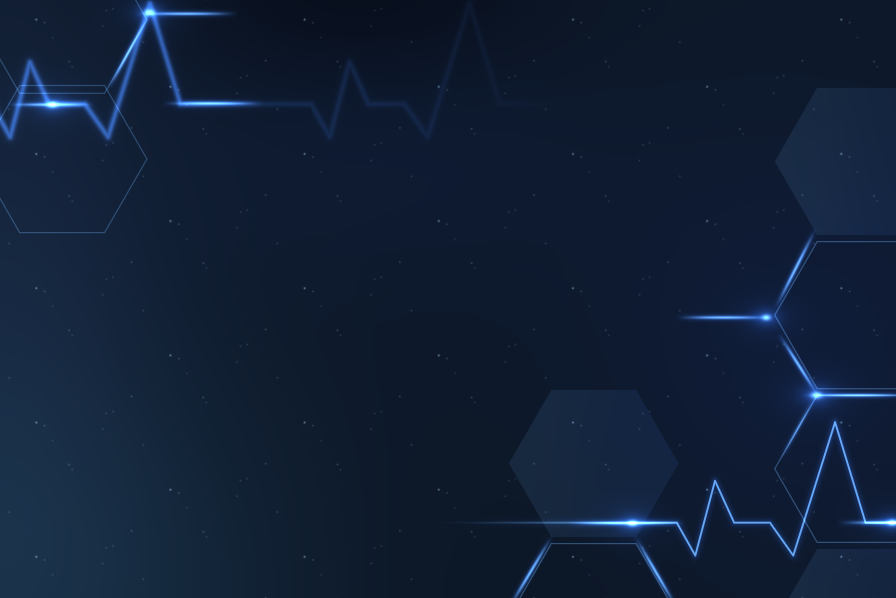
This background is drawn by a Shadertoy shader. Its source:

```glsl
// Dark navy backdrop with heartbeat traces, hexagon tiles and light flares.
// Everything is built from distance functions in a 1.5 x 1 canvas space;
// a brick-repeated hash scatter adds the faint dust.

#define CANVAS vec2(1.5, 1.0)
#define APOTHEM 0.123
#define HEX_STEP 0.257
#define BEAT_PERIOD 0.535
#define DUST_TILE 0.2246
#define DUST_COUNT 9
#define BLUE vec3(0.12, 0.30, 0.68)
#define ICE vec3(0.50, 0.76, 0.96)
#define EDGE vec3(0.14, 0.22, 0.29)
#define PANEL vec3(0.025, 0.045, 0.075)

float hash(float n) { return fract(sin(n * 91.35) * 4375.85); }

float gauss(float d, float w) { return exp(-d * d / (w * w)); }

// Exact pixel coverage of a line with half width w
float stroke(float d, float w, float px) {
    return clamp((d + w) / px + 0.5, 0.0, 1.0) - clamp((d - w) / px + 0.5, 0.0, 1.0);
}

// x: distance to the segment, y: position along it
vec2 segment(vec2 p, vec2 a, vec2 b) {
    vec2 pa = p - a, ba = b - a;
    float t = clamp(dot(pa, ba) / dot(ba, ba), 0.0, 1.0);
    return vec2(length(pa - ba * t), t);
}

float hexagon(vec2 p) {
    p = abs(p);
    return max(p.y, p.x * 0.866 + p.y * 0.5) - APOTHEM;
}

// Tile fill, lighter and greener toward its left corner
vec3 panel(vec2 p, float px) {
    float left = smoothstep(0.08, -0.15, p.x);
    vec3 tint = PANEL + vec3(0.018, 0.024, 0.010) * left;
    return tint * clamp(0.5 - hexagon(p) / px, 0.0, 1.0);
}

// One beat: dip, peak, return to the baseline
float beat(vec2 p, float dipX, float peakX, float endX, float peakY) {
    vec2 dip = vec2(dipX, -0.055), peak = vec2(peakX, peakY);
    float d = min(segment(p, vec2(0), dip).x, segment(p, dip, peak).x);
    return min(d, segment(p, peak, vec2(endX, 0)).x);
}

// Small beat, large beat and the baseline between them
float pulse(vec2 p) {
    float d = min(beat(p, 0.031, 0.064, 0.096, 0.070),
                  beat(p - vec2(0.156, 0), 0.039, 0.109, 0.160, 0.168));
    d = min(d, segment(p, vec2(-0.42, 0), vec2(0)).x);
    d = min(d, segment(p, vec2(0.096, 0), vec2(0.156, 0)).x);
    return min(d, segment(p, vec2(0.316, 0), vec2(0.6, 0)).x);
}

// Light streak, brightest at its middle
vec3 beam(vec2 p, vec2 a, vec2 b) {
    vec2 s = segment(p, a, b);
    float taper = 4.0 * s.y * (1.0 - s.y);
    return taper * (ICE * 0.66 * gauss(s.x, 0.0024) * taper + BLUE * 0.45 * gauss(s.x, 0.0052));
}

vec3 flare(vec2 p, vec2 center, float size) {
    float r = length((p - center) * vec2(0.8, 1.2));
    return ICE * 0.9 * gauss(r, size * 0.28) + BLUE * (0.45 * gauss(r, size * 0.85) + 0.10 * gauss(r, size * 2.2));
}

vec3 backdrop(vec2 p) {
    vec3 col = vec3(0.050, 0.094, 0.160);
    col += vec3(0.036, 0.080, 0.092) * gauss(length(p * vec2(0.8, 1.0)), 0.40);
    col += vec3(0.034, 0.050, 0.080) * gauss(length((p - vec2(0, 0.52)) * vec2(1.5, 0.7)), 0.42);
    col += vec3(0.010, 0.016, 0.058) * gauss(length(p - vec2(1.35, 0.42)), 0.34);
    col += vec3(0.003, 0.010, 0.032) * gauss(length((p - vec2(0.65, 0.72)) * vec2(0.5, 1)), 0.20);
    col -= vec3(0.020, 0.040, 0.054) * gauss(length((p - vec2(0.60, 1.03)) * vec2(0.5, 1)), 0.16);
    return col - vec3(0.005, 0.010, 0.016) * gauss(length(p - vec2(0.75, 0.0)), 0.3);
}

// Dust tile with alternate columns shifted by half a tile
float dust(vec2 p) {
    vec2 q = (p - vec2(0.510, 0.518)) / DUST_TILE + vec2(0.05, 0.5);
    q.y += 0.5 * mod(floor(q.x), 2.0);
    q = fract(q);
    float sum = gauss(length(q - vec2(0.05, 0.5)) * DUST_TILE, 0.0018);
    for (int i = 1; i <= DUST_COUNT; i++) {
        float n = float(i);
        vec2 spot = 0.04 + 0.92 * vec2(hash(n), hash(n + 37.0));
        sum += (0.25 + 0.3 * hash(n + 71.0)) * gauss(length(q - spot) * DUST_TILE, 0.0016);
    }
    return sum;
}

void mainImage(out vec4 fragColor, in vec2 fragCoord) {
    vec2 p = fragCoord / iResolution.xy * CANVAS;
    float px = 1.0 / iResolution.y;
    vec3 col = backdrop(p) + vec3(0.28, 0.34, 0.37) * dust(p);

    // Right column: filled tiles at both ends, outlines between
    for (int i = 0; i < 4; i++) {
        vec2 q = p - vec2(1.439, 0.730 - HEX_STEP * float(i));
        bool filled = i == 0 || i == 3;
        col += filled ? panel(q, px) : EDGE * stroke(hexagon(q), 0.001, px);
    }

    // Lower middle pair and upper left pair
    for (int i = 0; i < 2; i++) {
        float n = float(i);
        vec2 lower = p - vec2(0.994, 0.225 - HEX_STEP * n);
        vec2 upper = p - vec2(0.104, 0.734 + 0.233 * n);
        col += i == 0 ? panel(lower, px) : EDGE * stroke(hexagon(lower), 0.001, px);
        col += EDGE * 0.8 * stroke(hexagon(upper), 0.001, px);
    }

    // Upper trace fades to the right, lower trace fades in from the left
    float top = pulse(vec2(mod(p.x + 0.014, BEAT_PERIOD), p.y - 0.826));
    float fade = mix(1.0, 0.24, smoothstep(0.30, 0.46, p.x)) * (1.0 - smoothstep(0.55, 1.0, p.x));
    col += fade * (vec3(0.13, 0.25, 0.47) * gauss(top, 0.0048) + BLUE * 0.09 * gauss(top, 0.012));
    float low = pulse(p - vec2(1.133, 0.126));
    float rise = smoothstep(0.70, 1.16, p.x);
    col += rise * (ICE * 0.62 * stroke(low, 0.0016, px) + BLUE * 0.27 * gauss(low, 0.0065));

    // Streaks along the traces
    col += beam(p, vec2(0.01, 0.825), vec2(0.16, 0.825)) + beam(p, vec2(0.27, 0.827), vec2(0.44, 0.827));
    col += beam(p, vec2(0.225, 0.977), vec2(0.40, 0.977)) + beam(p, vec2(1.13, 0.469), vec2(1.295, 0.469));
    col += beam(p, vec2(1.34, 0.339), vec2(1.53, 0.339)) + beam(p, vec2(0.95, 0.125), vec2(1.15, 0.125));
    col += beam(p, vec2(1.40, 0.126), vec2(1.58, 0.126));

    // Streaks along the hexagon edges
    col += beam(p, vec2(0.18, 0.848), vec2(0.25, 0.977)) + beam(p, vec2(1.297, 0.482), vec2(1.367, 0.62));
    col += beam(p, vec2(1.303, 0.443), vec2(1.371, 0.336)) + 0.5 * beam(p, vec2(1.367, 0.34), vec2(1.305, 0.229));
    col += beam(p, vec2(0.925, 0.105), vec2(0.85, -0.02)) + beam(p, vec2(1.062, 0.105), vec2(1.135, -0.02));

    // Flares at the joints
    col += flare(p, vec2(0.088, 0.825), 0.022) + flare(p, vec2(0.250, 0.979), 0.022);
    col += flare(p, vec2(1.283, 0.469), 0.020) + flare(p, vec2(1.367, 0.339), 0.024);
    col += flare(p, vec2(1.059, 0.125), 0.021) + flare(p, vec2(1.494, 0.126), 0.021);
    fragColor = vec4(clamp(col, 0.0, 1.0), 1.0);
}
```
